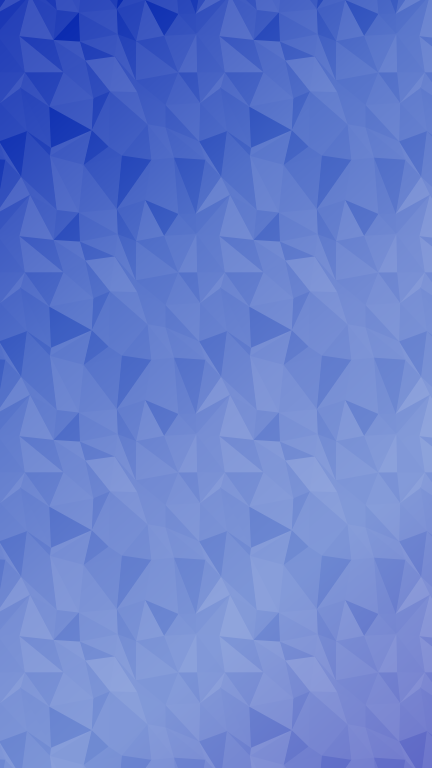
Write a Shadertoy shader that draws this background.

```glsl
// Tiled low-poly triangle facets in translucent white over a diagonal blue gradient.

const vec2 CELLS_PER_TILE = vec2(7.0, 6.0);
const float TILES_ACROSS = 2.16;
const vec2 JITTER = vec2(0.66, 0.82);
const float FALLING_SHARE = 0.78;

// Integer hash: three uniform values in 0..1 for a cell and a salt
vec3 hash3(vec2 cell, float salt) {
    uvec3 v = uvec3(cell, salt) * 1664525u + 1013904223u;
    for (int i = 0; i < 2; i++) {
        v.x += v.y * v.z;
        v.y += v.z * v.x;
        v.z += v.x * v.y;
        v ^= v >> 16u;
    }
    return vec3(v & 0xffffu) / 65535.0;
}

float cross2(vec2 a, vec2 b) {
    return a.x * b.y - a.y * b.x;
}

// Grid vertex, displaced identically in every tile
vec2 meshVertex(vec2 id) {
    return id + JITTER * (hash3(mod(id, CELLS_PER_TILE), 1.0).xy - 0.5);
}

// Distance to the left of the line from a to b
float edgeDistance(vec2 p, vec2 a, vec2 b) {
    vec2 edge = b - a;
    return cross2(edge, p - a) / length(edge);
}

// Smooth coverage of a counterclockwise triangle
float triangleCoverage(vec2 p, vec2 a, vec2 b, vec2 c, float pixel) {
    float inside = min(edgeDistance(p, a, b),
                       min(edgeDistance(p, b, c), edgeDistance(p, c, a)));
    return clamp(0.5 + inside / pixel, 0.0, 1.0);
}

// True if the segment a-c keeps b and d on opposite sides
bool splitsQuad(vec2 a, vec2 b, vec2 c, vec2 d) {
    return cross2(c - a, b - a) * cross2(c - a, d - a) < 0.0;
}

// Facet opacity: mostly close to the mean, with a longer tail of dark outliers
float facetOpacity(float random) {
    float s = 2.0 * random - 1.0;
    float tail = s < 0.0 ? 0.1 : 0.06;
    return 0.125 + 0.045 * s + tail * s * s * s;
}

// Opacity of the facet mesh, blended across shared edges
float facetMesh(vec2 p, float pixel) {
    vec2 sum = vec2(0.0);
    for (int y = -1; y <= 1; y++) {
        for (int x = -1; x <= 1; x++) {
            vec2 id = floor(p) + vec2(x, y);
            vec2 a = meshVertex(id);
            vec2 b = meshVertex(id + vec2(1, 0));
            vec2 c = meshVertex(id + vec2(1, 1));
            vec2 d = meshVertex(id + vec2(0, 1));
            vec3 random = hash3(mod(id, CELLS_PER_TILE), 7.0);

            // Favour the falling diagonal b-d, unless only one is valid
            bool useAC = random.z < FALLING_SHARE ? !splitsQuad(b, c, d, a)
                                                  : splitsQuad(a, b, c, d);
            float first = triangleCoverage(p, a, b, useAC ? c : d, pixel);
            float second = triangleCoverage(p, useAC ? a : b, c, d, pixel);
            sum += first * vec2(facetOpacity(random.x), 1.0);
            sum += second * vec2(facetOpacity(random.y), 1.0);
        }
    }
    return sum.x / max(sum.y, 0.001);
}

float ramp(float from, float to, float t) {
    return clamp((t - from) / (to - from), 0.0, 1.0);
}

// Deep blue at the top left, pale blue, then violet at the bottom right
vec3 backgroundGradient(vec2 uv) {
    float t = 1.0 - uv.y + 0.5 * uv.x;
    vec3 color = vec3(0.0, 0.125, 0.675);
    color = mix(color, vec3(0.25, 0.38, 0.765), pow(ramp(0.0, 0.5, t), 1.2));
    color = mix(color, vec3(0.38, 0.485, 0.805), ramp(0.5, 0.8, t));
    color = mix(color, vec3(0.435, 0.54, 0.825), ramp(0.8, 1.05, t));
    return mix(color, vec3(0.37, 0.405, 0.775), ramp(1.1, 1.5, t));
}

void mainImage(out vec4 fragColor, in vec2 fragCoord) {
    vec2 scale = CELLS_PER_TILE * TILES_ACROSS / iResolution.x;
    float opacity = facetMesh(fragCoord * scale, scale.y);
    vec3 color = backgroundGradient(fragCoord / iResolution.xy);
    fragColor = vec4(mix(color, vec3(1.0), opacity), 1.0);
}
```
